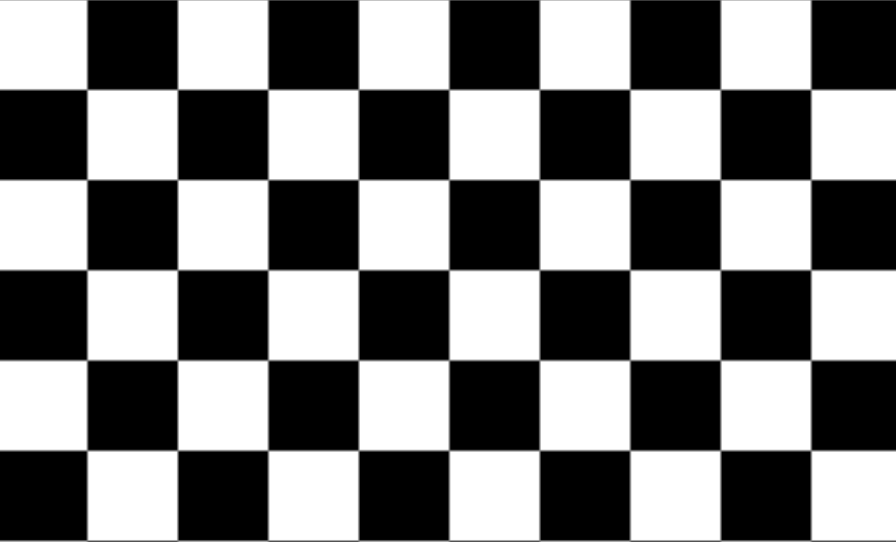
Write a Shadertoy shader that draws this pattern.

```glsl
// Black and white checkerboard with slightly soft square edges.

// Signed distance to the nearest cell border, in cells: positive in even cells.
vec2 signedBorder(vec2 cell) {
    return abs(mod(cell - 0.5, 2.0) - 1.0) - 0.5;
}

void mainImage(out vec4 fragColor, in vec2 fragCoord) {
    // Canvas units: the height is 1
    vec2 p = fragCoord / iResolution.y;

    // Grid, cropped a little at the left, right and top
    vec2 cellSize = vec2(0.16694, 0.16645);
    vec2 gridOrigin = vec2(-0.0056, 0.0019);
    vec2 border = signedBorder((p - gridOrigin) / cellSize) * cellSize;

    // Soft edge, never narrower than one pixel
    float halfWidth = max(0.0028, 0.5 / iResolution.y);
    vec2 side = clamp(border / halfWidth, -1.0, 1.0);

    // Equal parity on both axes is black, the rest white
    float white = 0.5 - 0.5 * side.x * side.y;
    fragColor = vec4(vec3(white), 1.0);
}
```
